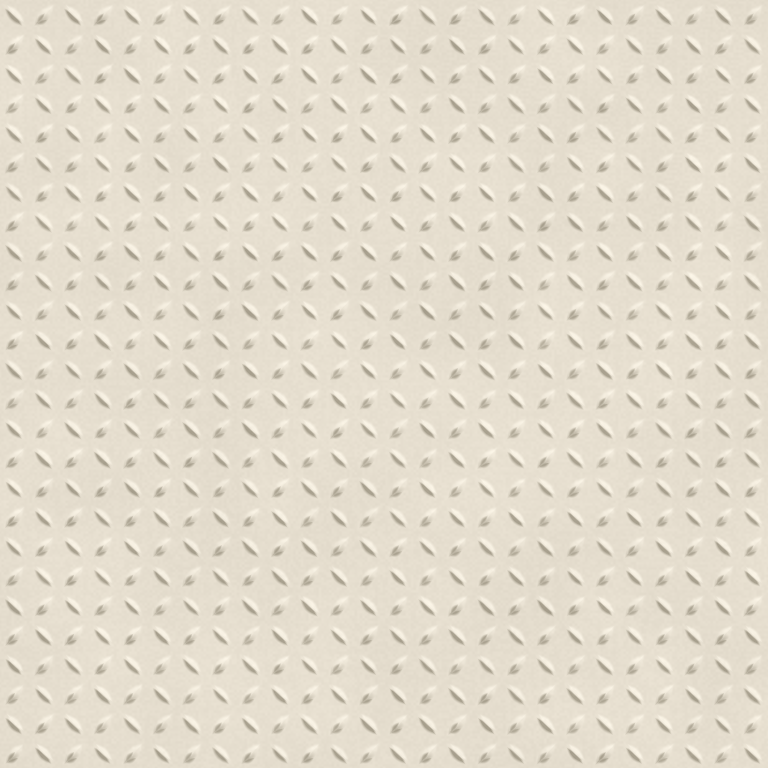
Write a Shadertoy shader that draws this pattern.

```glsl
// Cream embossed tread plate: slim raised lenses alternating in diagonal direction.

const float REPEATS = 26.0;
const vec2 MARK_CENTER = vec2(0.49, 0.48);
const vec2 FALLING_SIZE = vec2(0.44, 0.17);   // half length, half width in cells
const vec2 RISING_SIZE = vec2(0.44, 0.21);
const vec2 PRONG_SIZE = vec2(0.25, 0.13);
const float LIGHT_ANGLE = 1.1;
const float BEVEL = 0.07;

const vec3 BASE = vec3(0.90, 0.87, 0.81);
const vec3 HIGHLIGHT = vec3(0.97, 0.945, 0.89);
const vec3 SHADOW = vec3(0.66, 0.63, 0.56);

float hash(vec2 p) {
    return fract(sin(dot(p, vec2(127.1, 311.7))) * 43758.5453);
}

float valueNoise(vec2 p) {
    vec2 i = floor(p);
    vec2 f = fract(p);
    f = f * f * (3.0 - 2.0 * f);
    float bottom = mix(hash(i), hash(i + vec2(1.0, 0.0)), f.x);
    float top = mix(hash(i + vec2(0.0, 1.0)), hash(i + 1.0), f.x);
    return mix(bottom, top, f.y);
}

// Height of a ridged lens lying along a unit axis
float lensHeight(vec2 p, vec2 axis, vec2 size) {
    float along = dot(p, axis) / size.x;
    float across = dot(p, vec2(-axis.y, axis.x)) / size.y;
    return smoothstep(0.0, 1.0, 1.0 - along * along - abs(across));
}

// Directional slope: positive faces the light, negative faces away
float lensRelief(vec2 p, vec2 axis, vec2 size, vec2 light) {
    vec2 offset = light * BEVEL;
    return lensHeight(p - offset, axis, size) - lensHeight(p + offset, axis, size);
}

// Two shaded creases that fork from the lower left tip
float forkShade(vec2 p, vec2 size) {
    float steep = lensHeight(p - vec2(-0.12, -0.11), normalize(vec2(0.62, 0.78)), size);
    float shallow = lensHeight(p - vec2(-0.07, -0.22), normalize(vec2(0.92, 0.38)), size);
    return max(steep, shallow);
}

void mainImage(out vec4 fragColor, in vec2 fragCoord) {
    vec2 uv = fragCoord / iResolution.y;
    vec2 grid = uv * REPEATS;
    vec2 cell = floor(grid);
    vec2 p = fract(grid) - MARK_CENTER;

    // Checkerboard of rising and falling diagonals
    bool rising = mod(cell.x + cell.y, 2.0) < 0.5;
    vec2 axis = normalize(vec2(1.0, rising ? 1.0 : -1.0));
    vec2 light = vec2(cos(LIGHT_ANGLE), sin(LIGHT_ANGLE));

    // Small differences between stamped marks
    vec2 size = (rising ? RISING_SIZE : FALLING_SIZE) * (0.95 + 0.1 * hash(cell));
    float strength = 0.9 + 0.2 * hash(cell + 17.0);

    float relief = lensRelief(p, axis, size, light) * strength;
    float halo = lensHeight(p * 0.72, axis, size);
    float lit = clamp(relief * 1.4, 0.0, 1.0);
    float shade = clamp(-relief * 1.3, 0.0, 1.0);
    if (rising) {
        shade = max(shade * 0.75, 0.9 * strength * forkShade(p, PRONG_SIZE));
    }

    // Lit and shaded flanks over a faint soft rim
    vec3 color = mix(BASE, HIGHLIGHT, 0.35 * halo);
    color = mix(color, HIGHLIGHT, lit);
    color = mix(color, SHADOW, shade);

    // Fine grain and broad mottling
    color += 0.022 * (valueNoise(uv * 300.0) - 0.5);
    color += 0.02 * (valueNoise(uv * 14.0) - 0.5);

    fragColor = vec4(clamp(color, 0.0, 1.0), 1.0);
}
```
